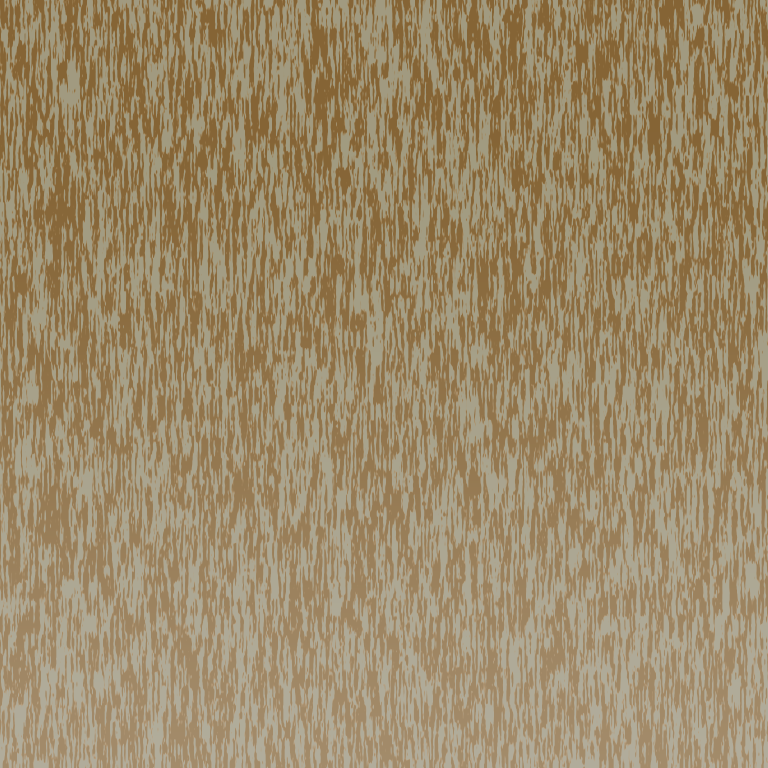
A Shadertoy shader for this texture:

```glsl
// Fine vertical two-tone streaks, like brushed grass-cloth, over a brown fade.

const vec3 BASE_TOP      = vec3(0.520, 0.392, 0.208);
const vec3 BASE_BOTTOM   = vec3(0.640, 0.548, 0.420);
const vec3 STREAK_TOP    = vec3(0.630, 0.605, 0.500);
const vec3 STREAK_BOTTOM = vec3(0.695, 0.677, 0.610);
const vec3 RIM_TINT      = vec3(0.045, 0.010, -0.015);

const vec2 STREAK_CELLS = vec2(430.0, 43.0);  // main streaks across and up the canvas
const vec2 PATCH_CELLS  = vec2(75.0, 22.0);   // loose clusters of streaks
const float PATCH_AMOUNT = 0.14;
const float THRESHOLD = 0.505;
const float EDGE = 0.045;
const int SAMPLES = 3;                        // per axis, for smooth edges

float hash(vec2 cell) {
    uvec2 q = uvec2(ivec2(cell) + 4096) * uvec2(1597334673u, 3812015801u);
    uint n = (q.x ^ q.y) * 1597334673u;
    n = (n ^ (n >> 15)) * 2246822519u;
    n ^= n >> 13;
    return float(n >> 8) / 16777216.0;
}

float valueNoise(vec2 p) {
    vec2 cell = floor(p);
    vec2 f = fract(p);
    f = f * f * (3.0 - 2.0 * f);
    float low  = mix(hash(cell), hash(cell + vec2(1.0, 0.0)), f.x);
    float high = mix(hash(cell + vec2(0.0, 1.0)), hash(cell + vec2(1.0, 1.0)), f.x);
    return mix(low, high, f.y);
}

// Stretched octaves: long streaks first, then ragged fibres along their edges
float fibreField(vec2 uv) {
    float sum = 0.0;
    float weight = 1.0;
    float total = 0.0;
    vec2 cells = STREAK_CELLS;
    for (int i = 0; i < 3; i++) {
        sum += weight * valueNoise(uv * cells + float(i) * vec2(37.3, 71.7));
        total += weight;
        weight *= 0.6;
        cells *= vec2(1.4, 2.2);
    }
    float cluster = valueNoise(uv * PATCH_CELLS + 211.5) - 0.5;
    return sum / total + PATCH_AMOUNT * cluster;
}

vec3 streakColor(vec2 uv) {
    // Vertical fade
    float fade = 1.0 - smoothstep(-0.08, 0.88, uv.y);
    vec3 base = mix(BASE_TOP, BASE_BOTTOM, fade);
    vec3 streak = mix(STREAK_TOP, STREAK_BOTTOM, fade);

    // Two flat tones with a thin warm rim between them
    float cover = smoothstep(THRESHOLD - EDGE, THRESHOLD + EDGE, fibreField(uv));
    float rim = 4.0 * cover * (1.0 - cover);
    return mix(base, streak, cover) + RIM_TINT * rim;
}

void mainImage(out vec4 fragColor, in vec2 fragCoord) {
    vec3 color = vec3(0.0);
    for (int j = 0; j < SAMPLES; j++) {
        for (int i = 0; i < SAMPLES; i++) {
            vec2 offset = (vec2(i, j) + 0.5) / float(SAMPLES) - 0.5;
            color += streakColor((fragCoord + offset) / iResolution.xy);
        }
    }
    fragColor = vec4(color / float(SAMPLES * SAMPLES), 1.0);
}
```
